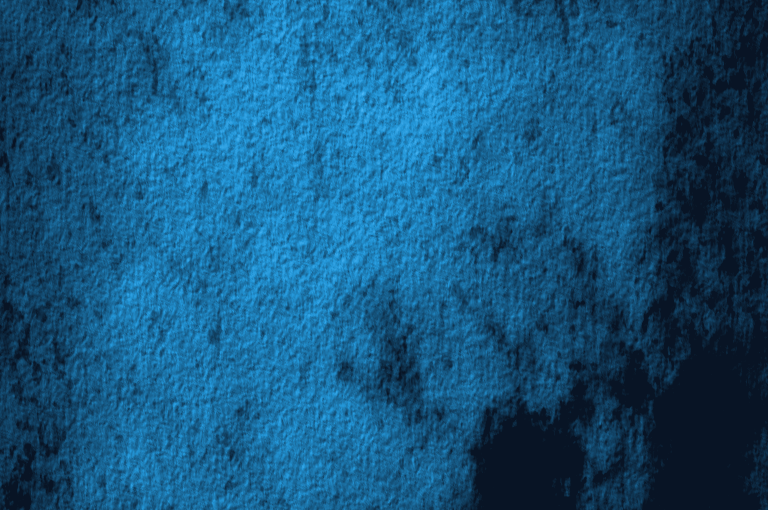
Write a Shadertoy shader that draws this texture.

```glsl
// Worn blue plaster wall: a slanted pool of light fades into dark, mottled sides.
// Layered value noise makes the stains, pits and brushed streaks; the rough skin
// is a noise height field lit from the upper left.

#define LIGHT_POS     vec2(0.58, 0.84)
#define LIGHT_GAIN    0.22
#define BAND_GAIN     0.56
#define AMBIENT       0.11
#define MOTTLE_GAIN   0.95
#define STAIN_GAIN    0.50
#define PIT_GAIN      0.26
#define STREAK_GAIN   0.14
#define RELIEF_GAIN   0.72
#define RELIEF_SCALE  vec2(125.0, 85.0)
#define RELIEF_OFFSET vec2(-0.0016, 0.0024)

// Integer hash of a lattice cell, 0 to 1
float hash(vec2 cell) {
    uvec2 q = uvec2(ivec2(cell)) * uvec2(1597334673u, 3812015801u);
    uint n = (q.x ^ q.y) * 1597334673u;
    n = (n ^ (n >> 15)) * 2246822519u;
    n ^= n >> 13;
    return float(n >> 8) / 16777216.0;
}

float noise(vec2 p) {
    vec2 i = floor(p), f = fract(p);
    f = f * f * (3.0 - 2.0 * f);
    float low  = mix(hash(i), hash(i + vec2(1, 0)), f.x);
    float high = mix(hash(i + vec2(0, 1)), hash(i + vec2(1, 1)), f.x);
    return mix(low, high, f.y);
}

// Rotated octaves, normalised to 0 to 1
float fbm(vec2 p, int octaves, float gain) {
    float sum = 0.0, total = 0.0, amp = 1.0;
    for (int i = 0; i < octaves; i++) {
        sum += amp * noise(p);
        total += amp;
        amp *= gain;
        p = mat2(1.6, 1.2, -1.2, 1.6) * p + 17.3;
    }
    return sum / total;
}

float blot(vec2 p, vec2 centre, vec2 radius) {
    vec2 d = (p - centre) / radius;
    return exp(-dot(d, d));
}

// Broad light: slanted band, bright pool near the top, dim side edges
float lighting(vec2 p, float aspect) {
    float dx = p.x - mix(0.43, 0.72, p.y);
    float band = exp(-2.3 * dx * dx);
    float pool = blot(p, LIGHT_POS, vec2(0.36, 0.32));
    float edge = min(p.x, aspect - p.x);
    float sides = mix(0.62, 1.0, smoothstep(-0.05, 0.28, edge));
    float floorShade = mix(0.85, 1.0, smoothstep(0.0, 0.3, p.y));
    return (AMBIENT + BAND_GAIN * band + LIGHT_GAIN * pool) * sides * floorShade;
}

// Dark stains gathered at the lower right, broken up by noise
float stains(vec2 p, float mottle) {
    float area = blot(p, vec2(1.12, 0.14), vec2(0.34, 0.22))
               + 0.65 * blot(p, vec2(1.22, 0.60), vec2(0.18, 0.28))
               + 0.55 * blot(p, vec2(0.76, 0.26), vec2(0.22, 0.16))
               + 0.50 * blot(p, vec2(0.40, 0.93), vec2(0.13, 0.12));
    float ragged = mottle + 0.22 * (fbm(p * vec2(46.0, 30.0), 3, 0.6) - 0.5);
    return area * smoothstep(0.66, 0.36, ragged);
}

float roughness(vec2 p) {
    return fbm(p * RELIEF_SCALE, 3, 0.65);
}

// Tone ramp from navy through steel blue to azure
vec3 blueRamp(float tone) {
    const vec3 navy  = vec3(0.030, 0.070, 0.130);
    const vec3 steel = vec3(0.080, 0.325, 0.485);
    const vec3 azure = vec3(0.135, 0.585, 0.840);
    const vec3 glint = vec3(0.300, 0.730, 0.980);
    vec3 c = mix(navy, steel, clamp(tone * 2.0, 0.0, 1.0));
    c = mix(c, azure, clamp(tone * 2.0 - 1.0, 0.0, 1.0));
    return mix(c, glint, clamp(tone * 2.0 - 2.0, 0.0, 1.0));
}

void mainImage(out vec4 fragColor, in vec2 fragCoord) {
    vec2 p = fragCoord / iResolution.y;
    float aspect = iResolution.x / iResolution.y;

    // Large shapes
    float mottle = fbm(p * vec2(5.2, 4.0) + 3.7, 6, 0.58);
    float tone = lighting(p, aspect) + MOTTLE_GAIN * (mottle - 0.5) * 0.8;
    tone -= STAIN_GAIN * stains(p, mottle);

    // Small upright pits, thicker where the mottling is dark
    float pitNoise = fbm(p * vec2(72.0, 42.0) + 9.1, 3, 0.6);
    float pits = smoothstep(0.52, 0.78, pitNoise + 0.5 * (0.5 - mottle));
    tone -= PIT_GAIN * pits;

    // Fine vertical brushing
    tone += STREAK_GAIN * (noise(p * vec2(190.0, 16.0)) - 0.5);

    // Lit rough skin, stronger in the light
    vec2 bent = p + 0.006 * (vec2(noise(p * 38.0), noise(p * 38.0 + 51.0)) - 0.5);
    float relief = roughness(bent - RELIEF_OFFSET) - roughness(bent + RELIEF_OFFSET);
    tone += RELIEF_GAIN * relief * (0.45 + 0.75 * clamp(tone, 0.0, 1.0));

    fragColor = vec4(blueRamp(max(tone, 0.0) + 0.02), 1.0);
}
```
